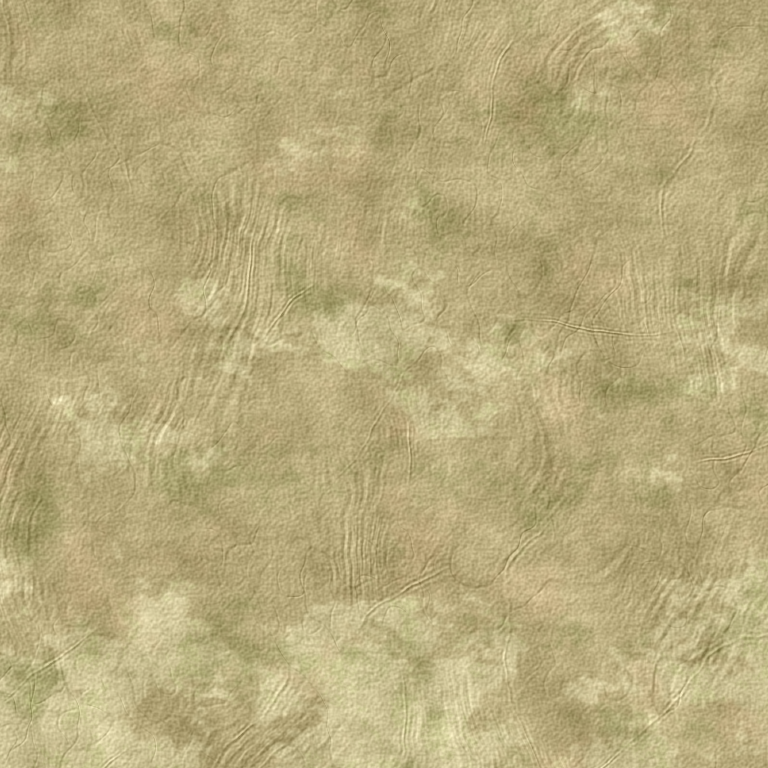
Reproduce this texture procedurally as a WebGL 1 fragment shader.

```glsl
precision highp float;
// Weathered olive-tan plaster: ragged cream patches, green stains and pink blushes
// from rough gradient noise, lit by an embossed relief of grain, wrinkles, bristle
// strokes and curved creases that follow bent sweep fields.

uniform vec2 u_resolution;

const vec3 CLAY = vec3(0.705, 0.650, 0.470);
const vec3 CREAM = vec3(0.805, 0.765, 0.590);
const vec3 MOSS = vec3(0.545, 0.540, 0.325);
const vec3 LIME = vec3(0.690, 0.705, 0.450);
const vec3 BLUSH = vec3(0.800, 0.695, 0.530);

const vec2 LIGHT_STEP = vec2(-0.0015, 0.0015);
const float RELIEF_GAIN = 0.16;
const float GRAIN_SCALE = 200.0;
const float GRAIN_HEIGHT = 0.65;
const float BRISTLE_SCALE = 85.0;
const float CREASE_WIDTH = 0.007;
const float CREASE_PITCH = 0.0085;
const float MOTTLE_GAIN = 0.085;

vec2 gradientAt(vec2 cell) {
  vec3 h = fract(cell.xyx * vec3(0.1031, 0.1030, 0.0973));
  h += dot(h, h.yzx + 33.33);
  float angle = 6.28318 * fract((h.x + h.y) * h.z);
  return vec2(cos(angle), sin(angle));
}

float noise(vec2 p) {
  vec2 cell = floor(p);
  vec2 f = p - cell;
  vec2 e = vec2(0.0, 1.0);
  vec2 u = f * f * f * (f * (f * 6.0 - 15.0) + 10.0);
  float low = mix(dot(gradientAt(cell), f), dot(gradientAt(cell + e.yx), f - e.yx), u.x);
  float high = mix(dot(gradientAt(cell + e.xy), f - e.xy),
                   dot(gradientAt(cell + e.yy), f - e.yy), u.x);
  return mix(low, high, u.y);
}

// Layered noise; a roughness near one keeps the small layers strong.
float fbm(vec2 p, float roughness) {
  float sum = 0.0;
  float weight = 1.0;
  for (int i = 0; i < 6; i++) {
    sum += weight * noise(p);
    p = mat2(1.6, 1.2, -1.2, 1.6) * p + 17.3;
    weight *= roughness;
  }
  return sum;
}

// A bundle of parallel ridges around each repeated level of a bent field.
float creases(float field, float count) {
  float d = abs(fract(field * count) - 0.5) / count;
  return exp(-d / CREASE_WIDTH) * cos(6.28318 * d / CREASE_PITCH);
}

// Hairlines along the zero line of a warped noise, broken by a patchy mask.
float cracks(vec2 p, vec2 scale) {
  vec2 warped = p + 0.012 * vec2(noise(p * 33.0), noise(p * 33.0 + 40.0));
  float line = 1.0 - smoothstep(0.0, 0.0028 * scale.x, abs(noise(warped * scale + 14.9)));
  return line * smoothstep(-0.05, 0.25, noise(p * 6.0 + scale));
}

float height(vec2 p) {
  float wobble = 0.025 * noise(p * 10.0 + 3.7) + 0.005 * noise(p * 38.0);
  float sweep = p.x + 0.17 * noise(p * 3.0 + 21.4) + wobble;
  float arc = dot(p, vec2(-0.5, 0.85)) + 0.26 * noise(p * 2.6 + 52.8) + wobble;

  // Upright bristle strokes, gathered in patches
  float bristles = noise(vec2(sweep * BRISTLE_SCALE, p.y * 10.0))
    + 0.7 * noise(vec2(sweep * BRISTLE_SCALE * 1.9, p.y * 22.0) + 8.2);
  bristles *= 0.25 + 1.1 * smoothstep(0.0, 0.3, noise(p * vec2(6.5, 4.5) + 9.6));

  // Long creases broken into separate arcs
  float folds = creases(sweep, 5.0) * smoothstep(0.0, 0.3, noise(p * 5.0 + 71.3));
  folds += creases(arc, 4.0) * smoothstep(0.0, 0.3, noise(p * 4.5 + 38.1));
  folds *= 0.6 + 0.9 * noise(p * 24.0 + 7.9);

  float grain = noise(p * GRAIN_SCALE) + 0.5 * noise(p * GRAIN_SCALE * 0.47 + 5.5);
  float wrinkles = cracks(p, vec2(28.0, 21.0)) + cracks(p, vec2(13.0, 9.0));
  return bristles + 0.8 * folds + GRAIN_HEIGHT * grain - 0.35 * wrinkles;
}

void main() {
  vec2 p = gl_FragCoord.xy / min(u_resolution.x, u_resolution.y);

  // Ragged cream patches, widest near the bottom
  float settle = mix(0.26, -0.34, smoothstep(0.14, 0.48, p.y));
  float cream = smoothstep(0.0, 0.22, fbm(p * vec2(2.5, 3.6) + 27.6, 0.68) + settle);
  float rim = 4.0 * cream * (1.0 - cream);

  // Stains and blushes
  float mottle = fbm(p * 8.0 + 81.5, 0.76);
  float moss = smoothstep(0.08, 0.75, fbm(p * vec2(7.5, 8.5) + 44.3, 0.66));
  float lime = smoothstep(0.05, 0.6, fbm(p * 15.0 + 12.7, 0.7)) * cream;
  float blush = smoothstep(0.15, 0.75, fbm(p * 6.0 + 95.1, 0.66));
  vec3 color = mix(CLAY, CREAM, cream * (0.9 + 0.2 * mottle));
  color = mix(color, MOSS, 0.55 * moss);
  color = mix(color, LIME, 0.4 * lime);
  color = mix(color, BLUSH, 0.45 * blush);

  // Mottling, faint level streaks, bright flecks at the patch edges and dark hairlines
  float tone = MOTTLE_GAIN * mottle + 0.03 * noise(vec2(p.x * 7.0, p.y * 65.0) + 31.8);
  tone += 0.08 * rim * max(noise(p * 90.0 + 6.4) + 0.15, 0.0);
  tone += 0.065 * noise(p * 260.0 + 2.3);
  tone -= 0.04 * cracks(p, vec2(13.0, 9.0)) + 0.02 * cracks(p, vec2(28.0, 21.0));

  // Emboss: slope of the surface toward the light at the upper left
  float relief = height(p) - height(p + LIGHT_STEP);
  tone += 0.01 + RELIEF_GAIN * clamp(relief, -0.9, 0.9);
  gl_FragColor = vec4(clamp(color + tone, 0.0, 1.0), 1.0);
}
```
